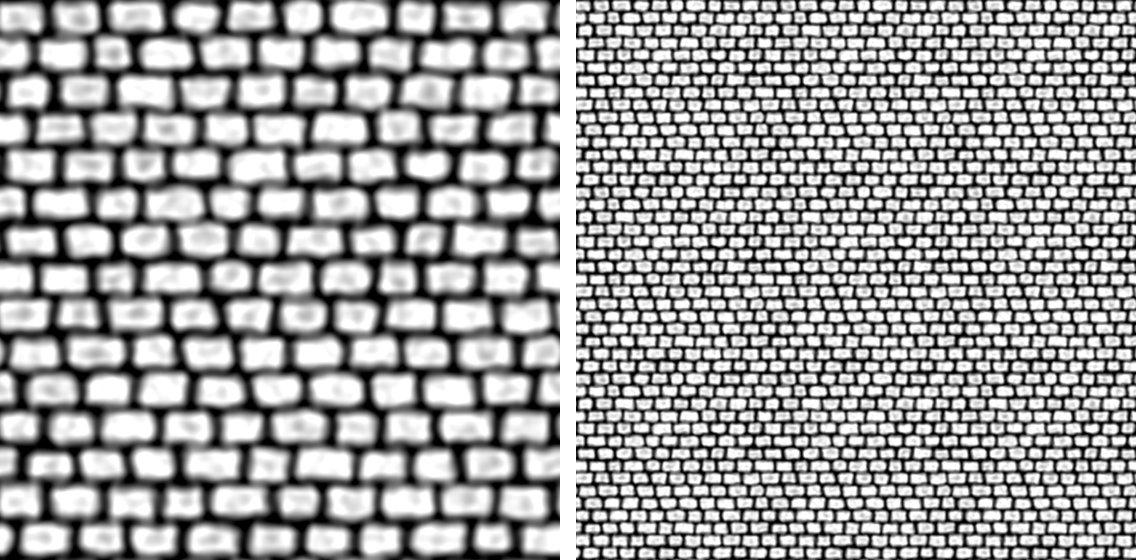
Left, the tile; right, the same tile 3 across and 3 down.
Reproduce this pattern procedurally as a WebGL 1 fragment shader.

```glsl
precision highp float;
// Soft grey brickwork: staggered rows of blurred, slightly uneven rounded bricks.
// Overlapping soft bricks are summed, so straight joints stay grey and the
// junctions turn black; wrapping gradient noise bends and mottles the faces.

#define COLUMNS 10.0
#define ROWS 15.0
#define BRICK_ASPECT 1.5      // cell width over cell height
#define JOINT vec2(0.13, 0.105) // half joint width, in row heights
#define CORNER 0.25           // corner radius
#define SOFTNESS 0.22         // half width of the blurred edge
#define EDGE_JITTER 0.22      // spread of the upright joints, in cells
#define ROW_JITTER 0.07       // vertical spread of the bricks
#define WARP 0.13             // bending of the outlines
#define MOTTLE 0.22           // noise on the faces
#define CENTRE_DIP 0.27       // largest darkening in the middle of a brick
#define BLACK_LEVEL 0.10      // level crushed to black in the junctions

uniform vec2 u_resolution;

float hash(vec2 cell, float seed) {
  vec3 q = fract(vec3(cell.xyx + seed) * vec3(0.1031, 0.1030, 0.0973));
  q += dot(q, q.yzx + 33.33);
  return fract((q.x + q.y) * q.z);
}

float cornerSlope(vec2 corner, vec2 offset, vec2 period, float seed) {
  float angle = 6.28318 * hash(mod(corner, period), seed);
  return dot(vec2(cos(angle), sin(angle)), offset);
}

// Gradient noise repeating after a whole number of cells, about -0.7 to 0.7
float wrapNoise(vec2 uv, vec2 period, float seed) {
  vec2 p = uv * period;
  vec2 c = floor(p);
  vec2 f = p - c;
  vec2 w = f * f * f * (f * (f * 6.0 - 15.0) + 10.0);
  vec2 e = vec2(1.0, 0.0);
  float low = mix(cornerSlope(c, f, period, seed),
                  cornerSlope(c + e, f - e, period, seed), w.x);
  float high = mix(cornerSlope(c + e.yx, f - e.yx, period, seed),
                   cornerSlope(c + 1.0, f - 1.0, period, seed), w.x);
  return mix(low, high, w.y);
}

// Half a brick of stagger per row, plus a drift that closes over the odd row count
float rowPhase(float row) {
  return 0.5 * row + 0.8 + 0.8 * smoothstep(2.5, 7.5, row)
       - 0.2 * smoothstep(11.0, 15.0, row);
}

// Upright joint to the left of a brick
float leftEdge(float column, float row) {
  vec2 id = vec2(mod(column, COLUMNS), row);
  return column - 0.5 + EDGE_JITTER * (hash(id, 3.7) - 0.5);
}

float roundedBox(vec2 p, vec2 halfSize, float radius) {
  vec2 q = abs(p) - halfSize + radius;
  return length(max(q, 0.0)) + min(max(q.x, q.y), 0.0) - radius;
}

// Brightness of one blurred brick at p, measured along its row
float softBrick(vec2 p, float column, float row) {
  vec2 id = vec2(mod(column, COLUMNS), row);
  float left = leftEdge(column, row);
  float right = leftEdge(column + 1.0, row);
  float lift = ROW_JITTER * (hash(id, 11.3) - 0.5);
  vec2 local = vec2((p.x - 0.5 * (left + right)) * BRICK_ASPECT, p.y - lift);
  vec2 halfSize = vec2(0.5 * (right - left) * BRICK_ASPECT, 0.5) - JOINT;
  halfSize += 0.05 * (vec2(hash(id, 17.9), hash(id, 23.1)) - 0.5);

  float d = roundedBox(local, halfSize, CORNER);
  float body = 1.0 - smoothstep(-SOFTNESS, SOFTNESS, d);
  vec2 middle = local / (halfSize * vec2(0.5, 0.6));
  float dip = CENTRE_DIP * hash(id, 29.4) * exp(-dot(middle, middle));
  return body * (1.0 - dip);
}

void main() {
  vec2 uv = gl_FragCoord.xy / u_resolution;
  vec2 bend = vec2(wrapNoise(uv, vec2(23.0), 41.0), wrapNoise(uv, vec2(23.0), 57.0));
  vec2 p = uv * vec2(COLUMNS, ROWS) + WARP * bend * vec2(1.0 / BRICK_ASPECT, 1.0);
  p.y -= 0.05;

  // Sum the bricks around this point
  float light = 0.0;
  float nearRow = floor(p.y);
  for (int j = -1; j <= 1; j++) {
    float level = nearRow + float(j);
    float row = mod(level, ROWS);
    float along = p.x - rowPhase(row);
    float nearColumn = floor(along + 0.5);
    vec2 q = vec2(along, p.y - level - 0.5);
    for (int i = -1; i <= 1; i++) {
      light += softBrick(q, nearColumn + float(i), row);
    }
  }

  // Mottled faces, crushed junctions
  float mottle = wrapNoise(uv, vec2(37.0), 71.0);
  light *= 1.0 + MOTTLE * mottle;
  float grey = clamp((light - BLACK_LEVEL) / 0.85, 0.0, 1.0);
  gl_FragColor = vec4(vec3(grey), 1.0);
}
```
